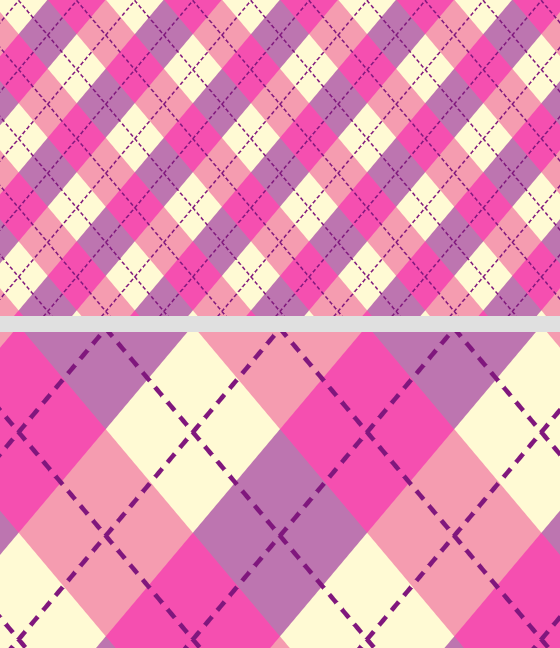
Top: the whole. Bottom: its middle third, enlarged.
This pattern is drawn by a Shadertoy shader. Its source:

```glsl
// Argyle of four-colour diamonds crossed by dashed diagonal stitching.

const vec2 HALF_SIZE = vec2(0.0919, 0.1093); // half width and height of a diamond

// Skewed coordinates: every diamond is centred on a pair of whole numbers.
vec2 toLattice(vec2 p) {
    vec2 q = p / HALF_SIZE;
    return 0.5 * vec2(q.x + q.y, q.x - q.y);
}

vec2 fromLattice(vec2 cell) {
    return HALF_SIZE * vec2(cell.x + cell.y, cell.x - cell.y);
}

float coverage(float dist, float pixel) {
    return clamp(0.5 - dist / pixel, 0.0, 1.0);
}

// Distance to a dashed line through the origin, seven dashes per diamond side.
float dashedLine(vec2 p, vec2 side) {
    float period = length(side) / 7.0;
    vec2 dir = normalize(side);
    float across = abs(dot(p, vec2(-dir.y, dir.x))) - 0.0024;
    float along = abs(fract(dot(p, dir) / period + 0.25) - 0.5) - 0.29;
    return max(across, along * period);
}

void mainImage(out vec4 fragColor, in vec2 fragCoord) {
    float pixel = 1.0 / iResolution.y;
    vec2 p = (fragCoord - 0.5 * iResolution.xy) * pixel;

    // Diagonal bands: weight is 1 on odd bands and 0 on even ones
    vec2 band = toLattice(p + vec2(0.0, 0.0451));
    float bandScale = 0.5 * length(1.0 / HALF_SIZE);
    vec2 edge = (abs(mod(band, 2.0) - 1.0) - 0.5) / bandScale;
    float rising = coverage(edge.x, pixel);
    float falling = coverage(edge.y, pixel);

    vec3 purple = vec3(0.74, 0.46, 0.69);
    vec3 magenta = vec3(0.96, 0.31, 0.69);
    vec3 cream = vec3(1.00, 0.98, 0.83);
    vec3 salmon = vec3(0.96, 0.61, 0.69);
    vec3 color = mix(mix(purple, magenta, rising), mix(cream, salmon, rising), falling);

    // Stitches through the diamond centres, parallel to their sides
    vec2 stitch = p + vec2(0.0, 0.0483);
    vec2 local = stitch - fromLattice(round(toLattice(stitch)));
    float dashes = min(dashedLine(local, HALF_SIZE),
                       dashedLine(local, HALF_SIZE * vec2(1.0, -1.0)));
    color = mix(color, vec3(0.50, 0.09, 0.49), coverage(dashes, pixel));

    fragColor = vec4(color, 1.0);
}
```
